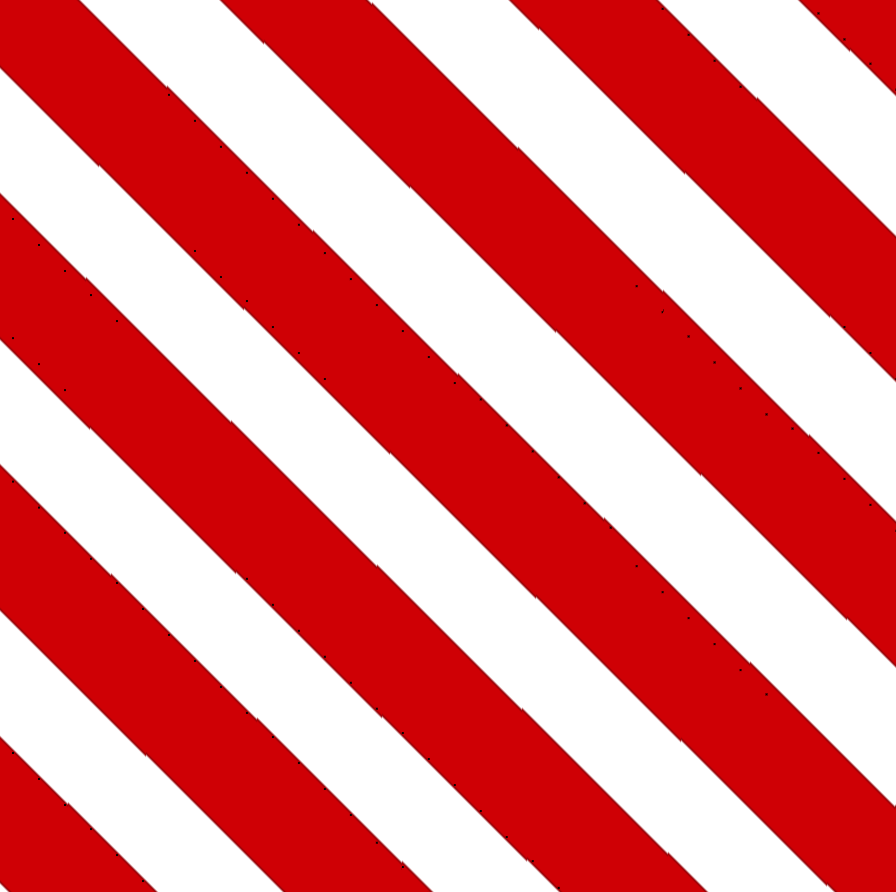
Reproduce this pattern procedurally as a Shadertoy shader.

```glsl
// Diagonal red stripes on white, with stepped dark edges and sparse black specks.

// All lengths are fractions of the canvas width.
const vec3 WHITE = vec3(1.0);
const vec3 RED = vec3(0.81, 0.0, 0.02);
const vec3 DARK_RED = vec3(0.57, 0.0, 0.02);
const vec3 SPECK_COLOR = vec3(0.05, 0.0, 0.0);

const float SLOPE = 0.988;          // fall of the stripes per unit of x
const float ORIGIN = 0.0057;        // horizontal offset of the central stripe
const float PERIOD_LOWER = 0.3031;  // spacing below the central stripe
const float PERIOD_UPPER = 0.3189;  // spacing above it
const float HALF_STRIPE = 0.081;
const float STEP_HEIGHT = 0.00195;  // small jog in each edge
const float EDGE_SOFT = 0.0015;     // half width of the edge blend
const float FRINGE = 0.0028;        // reach of the dark edge into the red

const float SPECK_GAP = 0.029;
const float SPECK_RADIUS = 0.0011;
const float SPECKS_PER_RUN = 6.0;
const float RUN_CHANCE = 0.32;
const float SPECK_NEAR = 0.003;
const float SPECK_FAR = 0.025;

float hash(vec2 p) {
    return fract(sin(dot(p, vec2(12.9898, 78.233))) * 43758.5453);
}

// Diagonal coordinate: 45 degree segments that jog to keep the mean slope.
float steppedDiagonal(vec2 p, float phase) {
    float steps = p.x * (1.0 - SLOPE) / STEP_HEIGHT;
    return p.x - p.y - STEP_HEIGHT * (floor(steps + phase) + 0.5 - phase);
}

// Runs of square specks that follow the inside of one stripe edge.
float specks(float x, float depth, float side, float edgeId, float pixel) {
    float cell = floor(x / SPECK_GAP);
    float run = floor(cell / SPECKS_PER_RUN + hash(vec2(edgeId, 3.0)));
    float present = step(hash(vec2(run, edgeId)), RUN_CHANCE);
    float spread = hash(vec2(run + 17.0, edgeId));
    float speckDepth = mix(SPECK_NEAR, SPECK_FAR, spread * spread);

    float dx = x - (cell + 0.5) * SPECK_GAP;
    float dy = dx + side * (depth - speckDepth);
    float box = max(abs(dx), abs(dy)) - SPECK_RADIUS;
    return present * (1.0 - smoothstep(-0.5 * pixel, 0.5 * pixel, box));
}

void mainImage(out vec4 fragColor, in vec2 fragCoord) {
    // Position measured from the top left
    float pixel = 1.0 / iResolution.x;
    vec2 p = vec2(fragCoord.x, iResolution.y - fragCoord.y) * pixel;

    // Nearest stripe and which of its edges is closer
    float diagonal = SLOPE * p.x - p.y;
    float period = diagonal < ORIGIN ? PERIOD_LOWER : PERIOD_UPPER;
    float index = floor((diagonal - ORIGIN) / period + 0.5);
    float center = ORIGIN + index * period;
    float side = diagonal < center ? -1.0 : 1.0;
    float edgeId = 2.0 * index + 0.5 * side + 20.0;

    // Depth inside the stripe, along x and then across the edge
    float u = steppedDiagonal(p, hash(vec2(edgeId, 7.0)));
    float depth = HALF_STRIPE - side * (u - center);
    float inside = depth * inversesqrt(2.0);

    // Red body, dark fringe, specks, then white ground
    float soft = max(EDGE_SOFT, 0.7 * pixel);
    float coverage = smoothstep(-1.4 * soft, 0.6 * soft, inside);
    float fringe = 1.0 - smoothstep(0.0, max(FRINGE, pixel), inside);
    vec3 color = mix(RED, DARK_RED, fringe);
    color = mix(color, SPECK_COLOR, specks(p.x, depth, side, edgeId, pixel));
    fragColor = vec4(mix(WHITE, color, coverage), 1.0);
}
```
